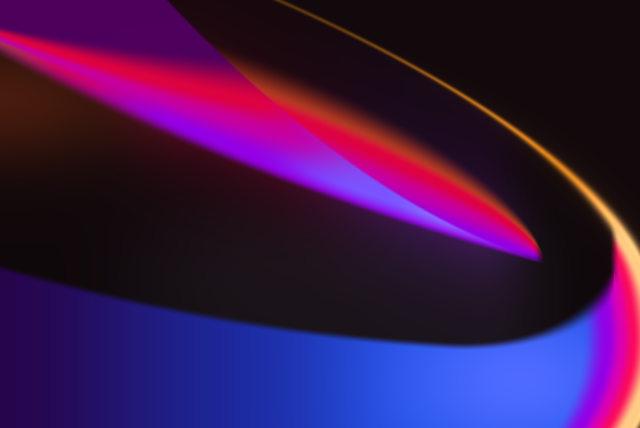
This background is drawn by a Shadertoy shader. Its source:

```glsl
const vec3 NIGHT = vec3(0.070, 0.035, 0.048);
const vec3 SLATE = vec3(0.095, 0.075, 0.095);
const vec3 BROWN = vec3(0.22, 0.075, 0.01);
const vec3 MAROON = vec3(0.19, 0.0, 0.065);
const vec3 PLUM = vec3(0.30, 0.0, 0.36);
const vec3 ORANGE = vec3(0.78, 0.25, 0.14);
const vec3 CRIMSON = vec3(0.87, 0.01, 0.25);
const vec3 MAGENTA = vec3(0.78, 0.0, 0.62);
const vec3 VIOLET = vec3(0.58, 0.0, 0.90);
const vec3 ICE = vec3(0.48, 0.33, 1.0);
const vec3 INDIGO = vec3(0.15, 0.02, 0.30);
const vec3 NAVY = vec3(0.11, 0.16, 0.62);
const vec3 AZURE = vec3(0.14, 0.33, 0.92);
const vec3 SKY = vec3(0.31, 0.42, 1.0);
const vec3 GOLD = vec3(0.80, 0.47, 0.10);
const vec3 PEACH = vec3(1.0, 0.80, 0.52);
const float TIP_X = 1.275;   // right end of the beam
const float NOSE_X = 1.44;   // right end of the dark body
const vec2 LAMP = vec2(1.22, 0.11);

// Lower edge of the beam
float beamEdge(float x) {
    return 0.895 - 0.53 * x + 0.105 * x * x;
}

// Dark body with a warm haze at the left and a stain under the beam
vec3 bodyColor(vec2 p, float g) {
    float low = smoothstep(0.65, 0.35, p.y) * smoothstep(0.1, 0.6, p.x)
              * smoothstep(1.42, 1.15, p.x);
    vec3 col = mix(NIGHT * 0.85, SLATE, low);
    vec2 haze = (p - vec2(0.0, 0.77)) / vec2(0.36, 0.15);
    col += BROWN * exp(-dot(haze, haze));
    float stain = smoothstep(0.15, 0.42, p.x) * smoothstep(1.3, 1.1, p.x);
    vec3 tint = mix(MAROON, vec3(0.15, 0.03, 0.24), smoothstep(0.6, 1.0, p.x));
    return col + tint * stain * exp(-abs(g) / 0.095) * step(g, 0.0)
               + tint * stain * step(0.0, g) * exp(-g / 0.2);
}

// Rounded lobe to the right of the fold
vec3 lobeColor(float h) {
    vec3 col = mix(VIOLET, MAGENTA, smoothstep(0.12, 0.5, h));
    col = mix(col, CRIMSON, smoothstep(0.45, 0.78, h));
    return mix(col, ORANGE, smoothstep(0.78, 0.98, h));
}

// Fan of light to the left of the fold
vec3 fanColor(float x, float g) {
    float q = g / (0.025 + 0.2 * x);
    vec3 root = mix(ORANGE, CRIMSON, smoothstep(0.0, 0.16, x));
    root = mix(root, VIOLET, smoothstep(0.12, 0.42, x));
    vec3 core = mix(VIOLET, ICE, smoothstep(0.55, 0.85, x));
    core = mix(core, vec3(0.57, 0.47, 1.0), smoothstep(0.9, 1.08, x));
    core = mix(core, VIOLET, smoothstep(1.18, 1.26, x));
    root = mix(root, core, smoothstep(0.5, 0.75, x) * smoothstep(-0.01, 0.035, g));
    vec3 col = mix(root, MAGENTA, smoothstep(0.15, 0.65, q) * smoothstep(0.95, 0.65, x));
    col = mix(col, CRIMSON, smoothstep(0.6, 1.0, q) * smoothstep(0.75, 0.6, x));
    return mix(col, PLUM, smoothstep(1.0, 1.75, q));
}

// Blue floor that turns hot towards the rim; d is negative inside
vec3 floorColor(vec2 p, float d) {
    vec3 col = mix(INDIGO, NAVY, smoothstep(0.0, 0.62, p.x));
    col = mix(col, AZURE, smoothstep(0.5, 1.05, p.x));
    vec2 r = (p - LAMP) / vec2(0.25, 0.16);
    col = mix(col, SKY, exp(-dot(r, r)));
    float k = d / mix(1.0, 0.75, smoothstep(0.25, 0.45, p.y));
    col = mix(col, VIOLET, smoothstep(-0.18, -0.12, k));
    col = mix(col, vec3(0.86, 0.0, 0.70), smoothstep(-0.12, -0.085, k));
    col = mix(col, vec3(0.98, 0.04, 0.36), smoothstep(-0.09, -0.055, k));
    return mix(col, PEACH, smoothstep(-0.06, -0.018, k));
}

void mainImage(out vec4 fragColor, in vec2 fragCoord) {
    vec2 p = fragCoord / iResolution.y;
    p.x *= 1.5 * iResolution.y / iResolution.x;

    // Beam: lobe first, then the fan up to the fold
    float g = p.y - beamEdge(p.x);
    float s = max(TIP_X - p.x, 0.0001);
    float h = g / (pow(s, 0.6) * (0.4 - 0.24 * min(s, 1.0)));
    float fold = 0.37 * pow(s, 1.8);
    float soft = mix(0.032, 0.010, smoothstep(0.0, 1.1, p.x));
    float lower = smoothstep(-soft, soft, g);
    float tip = smoothstep(TIP_X + 0.003, TIP_X - 0.025, p.x);
    vec3 col = bodyColor(p, g);
    float lobe = smoothstep(1.36, 0.84, h) * lower * tip;
    col = mix(col, lobeColor(h), lobe);
    float fan = smoothstep(0.005, -0.005, g - fold) * lower * tip;
    col = mix(col, fanColor(p.x, g), fan);

    // Rim: a parabola lying on its side
    float t = p.y - 0.385;
    float d = p.x - (1.5 - t * (0.5 + 1.43 * t));
    float e = d / length(vec2(1.0, 0.5 + 2.86 * t));
    col = mix(col, NIGHT, smoothstep(-0.01, 0.01, e));

    // Floor below the rounded edge of the body
    float n = clamp((p.x - 1.05) / (NOSE_X - 1.05), 0.0, 1.0);
    float edge = 0.375 - 0.29 * p.x + 0.11 * p.x * p.x + 0.19 * (1.0 - sqrt(1.0 - n * n));
    float blur = 0.011 * (1.0 + 3.0 * n * n * n);
    float lit = max(smoothstep(-blur, blur, edge - p.y),
                    smoothstep(NOSE_X - 0.012, NOSE_X + 0.012, p.x));
    lit *= smoothstep(0.015, -0.01, e);
    col = mix(col, floorColor(p, d), lit);

    // Glowing line along the rim, brighter and wider downwards
    float near = smoothstep(0.95, 0.4, p.y);
    float w = mix(0.0045, 0.015, near * near);
    vec3 glow = mix(GOLD * mix(0.45, 1.0, smoothstep(1.0, 0.65, p.y)), PEACH,
                    smoothstep(0.62, 0.42, p.y));
    col = mix(col, glow, exp(-e * e / (w * w)));
    col += GOLD * 0.18 * near * exp(-abs(e) / 0.022) * (1.0 - lit);

    fragColor = vec4(clamp(col, 0.0, 1.0), 1.0);
}
```
